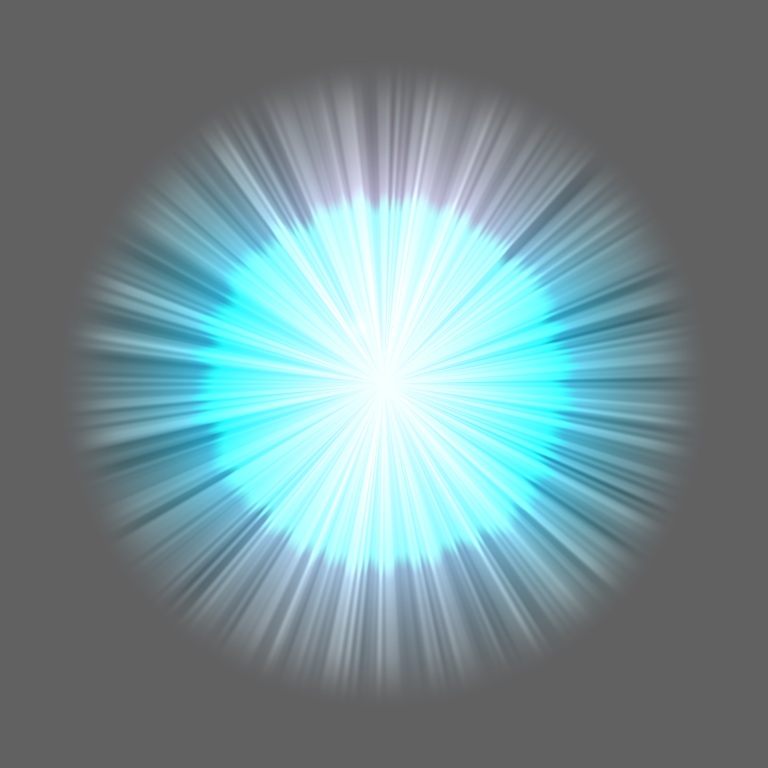
A Shadertoy shader for this background:

```glsl
const float TAU = 6.2831853;

// Layout, in units of the canvas
const vec2  CENTER      = vec2(0.5, 0.5);
const float CORE_RADIUS = 0.240;
const float CORE_SOFT   = 0.013;
const float CORE_JAG    = 0.050;
const float HALO_RADIUS = 0.425;
const vec2  GLINT_POS   = vec2(-0.033, 0.073);
const float GLINT_SIZE  = 0.010;

// Colours
const vec3 BACKGROUND = vec3(0.38, 0.38, 0.385);
const vec3 SIDE_GLOW  = vec3(-0.08, 0.39, 0.52);
const vec3 POLE_GLOW  = vec3(0.38, 0.37, 0.48);
const vec3 GLOW_DECAY = vec3(1.5, 1.6, 1.7);
const vec3 HALO_MIST  = vec3(0.065, 0.09, 0.10);
const vec3 RAY_TINT   = vec3(0.52, 0.54, 0.54);

// Strengths
const float SIDE_CYAN    = 0.75;
const float POLE_CYAN    = 0.22;
const float CORE_FALLOFF = 1.5;
const float CORE_RAYS    = 0.58;
const float POLE_TILT    = 0.10;

float hash(float n) {
    return fract(sin(n * 12.9898 + 4.137) * 43758.547);
}

// Value noise around the circle that closes without a seam
float ringNoise(float turn, float cells, float seed) {
    float x = turn * cells;
    float i = floor(x);
    float f = fract(x);
    float a = hash(mod(i, cells) + seed);
    float b = hash(mod(i + 1.0, cells) + seed);
    return mix(a, b, f * f * (3.0 - 2.0 * f));
}

// Layered rays, centred on zero; fine layers fade near the hub
float rays(float turn, float radius) {
    const vec4 WEIGHTS = vec4(0.07, 0.17, 0.40, 0.38);
    float sum = 0.0;
    float cells = 48.0;
    for (int k = 0; k < 4; k++) {
        float arc = TAU * radius / cells;
        float visible = smoothstep(0.0002, 0.0014, arc);
        float n = ringNoise(turn, cells, float(k) * 517.0);
        sum += WEIGHTS[k] * visible * (n - 0.5);
        cells *= 2.0;
    }
    return sum;
}

// White hub turning cyan toward the sides
vec3 coreColor(float radius, float pole, float ray) {
    float t = radius / CORE_RADIUS;
    float cyan = mix(SIDE_CYAN, POLE_CYAN, pole) * pow(t, CORE_FALLOFF);
    float streak = ray * CORE_RAYS * mix(0.35, 1.0, smoothstep(0.0, 0.6, t));
    return vec3(0.96 - cyan + streak, 1.0 + 0.08 * min(ray, 0.0), 1.0);
}

// Streaked glow that sinks into the background
vec3 haloColor(float radius, float pole, float ray) {
    float t = clamp((radius - CORE_RADIUS) / (HALO_RADIUS - CORE_RADIUS), 0.0, 1.0);
    float rim = 1.0 - smoothstep(0.55, 1.0, t);
    vec3 glow = pow(vec3(1.0 - t), GLOW_DECAY);
    vec3 tint = mix(SIDE_GLOW, POLE_GLOW, pole * pole);
    vec3 color = BACKGROUND + tint * glow + HALO_MIST * rim * (0.45 + 0.55 * t);
    return color + RAY_TINT * ray * rim * (1.0 - 0.4 * t);
}

void mainImage(out vec4 fragColor, in vec2 fragCoord) {
    float side = min(iResolution.x, iResolution.y);
    vec2 p = (fragCoord - CENTER * iResolution.xy) / side;
    float radius = length(p);
    vec2 dir = p / max(radius, 1e-5);
    float turn = fract(atan(p.y, p.x) / TAU + 1.0);

    float ray = rays(turn, radius);
    float pole = smoothstep(0.3, 1.0, abs(dir.y + POLE_TILT * dir.x));
    pole *= 0.92 + 0.08 * dir.y;

    // Core over halo, with a ragged border
    float border = CORE_RADIUS + CORE_JAG * ray;
    float inside = 1.0 - smoothstep(border - CORE_SOFT, border + CORE_SOFT, radius);
    vec3 color = mix(haloColor(radius, pole, ray), coreColor(radius, pole, ray), inside);

    // Small glint above the hub
    vec2 g = (p - GLINT_POS) / GLINT_SIZE;
    color += 0.09 * exp(-dot(g, g));

    fragColor = vec4(clamp(color, 0.0, 1.0), 1.0);
}
```
